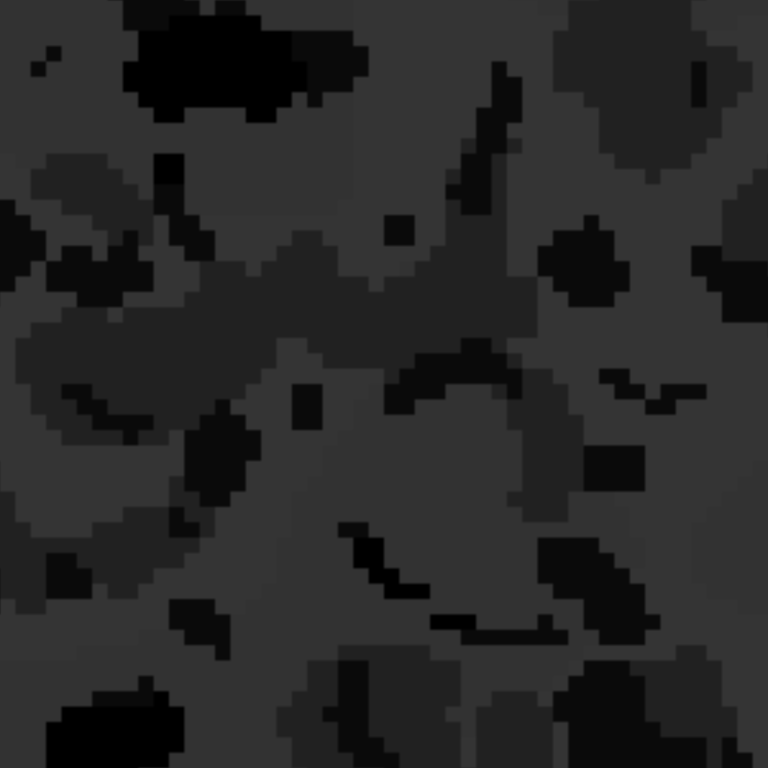
A WebGL 1 fragment shader for this pattern:

```glsl
precision highp float;
uniform vec2 u_resolution;

const float CELLS = 50.0;          // square blocks across the canvas
const float EDGE_SOFTNESS = 0.13;  // half width of a block edge, in blocks
const vec3 BASE = vec3(0.20);
const vec3 SHADE = vec3(0.13);
const vec3 INK = vec3(0.04);
const float TONE_STEP = 0.010;     // faint variation inside the base
const float TONE_SCALE = 3.5;
const float INK_DEEP_BELOW = 0.30; // tone under which ink turns black
const float WARP_SCALE = 13.0;
const float WARP_AMOUNT = 0.045;

// Stroke layers, measured in tiles of their own grid
const float SHADE_TILES = 3.0;
const vec2 SHADE_RADIUS = vec2(0.12, 0.42);
const float SHADE_LENGTH = 0.40;
const float SHADE_BEND = 1.5;
const float INK_TILES = 5.0;
const vec2 INK_RADIUS = vec2(0.06, 0.30);
const float INK_LENGTH = 0.38;
const float INK_BEND = 2.5;

float hash(vec2 p) {
  vec3 q = fract(vec3(p.xyx) * 0.1031);
  q += dot(q, q.yzx + 33.33);
  return fract((q.x + q.y) * q.z);
}

float noise(vec2 p) {
  vec2 i = floor(p);
  vec2 f = fract(p);
  f = f * f * (3.0 - 2.0 * f);
  return mix(mix(hash(i), hash(i + vec2(1.0, 0.0)), f.x),
             mix(hash(i + vec2(0.0, 1.0)), hash(i + 1.0), f.x), f.y);
}

// Signed distance to scattered bent strokes, one per tile
float strokes(vec2 p, vec2 radiusRange, float maxLength, float maxBend, float seed) {
  vec2 tile = floor(p);
  float nearest = 10.0;
  for (int y = -1; y <= 1; y++) {
    for (int x = -1; x <= 1; x++) {
      vec2 id = tile + vec2(float(x), float(y));
      vec2 key = id + seed;
      vec2 center = id + vec2(hash(key + 11.3), hash(key + 27.9));
      float angle = 6.2832 * hash(key + 43.1);
      float halfLength = maxLength * hash(key + 59.7);
      float bend = maxBend * (2.0 * hash(key + 71.5) - 1.0);

      // An even spread of sizes keeps the covered share steady
      float size = fract(dot(id, vec2(0.7549, 0.5698)) + seed * 0.37);
      float radius = mix(radiusRange.x, radiusRange.y, size * size);

      vec2 q = p - center;
      float c = cos(angle);
      float s = sin(angle);
      q = vec2(c * q.x + s * q.y, c * q.y - s * q.x);
      float along = clamp(q.x, -halfLength, halfLength);
      nearest = min(nearest, length(q - vec2(along, bend * along * along)) - radius);
    }
  }
  return nearest;
}

// Flat colour of one block
vec3 blockColor(vec2 block) {
  vec2 p = (block + 0.5) / CELLS;
  vec2 warp = vec2(noise(p * WARP_SCALE + 5.2), noise(p * WARP_SCALE + 61.8)) - 0.5;
  vec2 w = p + WARP_AMOUNT * warp;
  float tone = noise(p * TONE_SCALE + 17.0);

  vec3 color = BASE + TONE_STEP * (step(0.5, tone) - 0.5);
  float shade = strokes(w * SHADE_TILES, SHADE_RADIUS, SHADE_LENGTH, SHADE_BEND, 3.0);
  float ink = strokes(w * INK_TILES, INK_RADIUS, INK_LENGTH, INK_BEND, 8.0);
  color = mix(color, SHADE, step(shade, 0.0));
  return mix(color, INK * step(INK_DEEP_BELOW, tone), step(ink, 0.0));
}

void main() {
  float canvas = min(u_resolution.x, u_resolution.y);
  vec2 grid = gl_FragCoord.xy / canvas * CELLS - 0.5;
  vec2 block = floor(grid);

  // Blend the four nearest blocks over a narrow edge
  float soft = min(0.5, max(EDGE_SOFTNESS, 0.7 * CELLS / canvas));
  vec2 f = smoothstep(0.5 - soft, 0.5 + soft, grid - block);
  vec3 lower = mix(blockColor(block), blockColor(block + vec2(1.0, 0.0)), f.x);
  vec3 upper = mix(blockColor(block + vec2(0.0, 1.0)), blockColor(block + 1.0), f.x);
  gl_FragColor = vec4(mix(lower, upper, f.y), 1.0);
}
```
